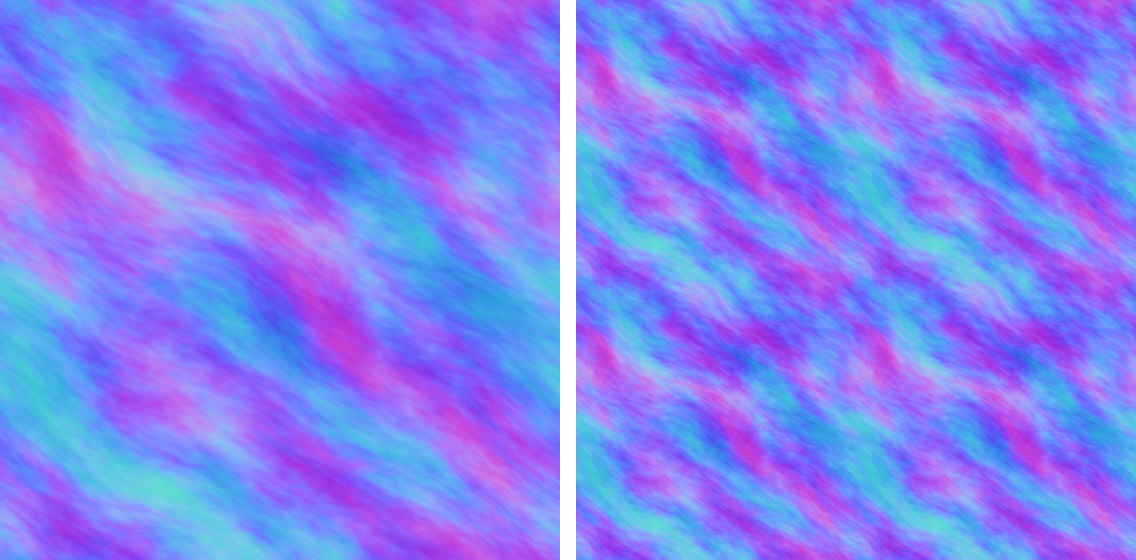
Left: one tile. Right: repeated 2 by 2.
This texture map is drawn by a Shadertoy shader. Its source:

```glsl
// Tileable normal map of soft, wind-swept diagonal streaks in violet, blue and teal.

const int   OCTAVES       = 6;
const float GAIN          = 0.66;  // amplitude ratio between octaves
const float ACROSS_FREQ   = 4.6;   // coarsest cells across the streaks
const float ALONG_FREQ    = 2.0;   // coarsest cells along the streaks
const float ACROSS_GROWTH = 2.0;
const float ALONG_GROWTH  = 1.9;
const float COARSE_ANGLE  = 0.68;  // downward tilt of broad bands, radians
const float FINE_ANGLE    = 0.50;  // downward tilt of fine fibres
const float WARP_FREQ     = 3.0;
const float WARP_AMOUNT   = 0.05;
const vec2  MAIN_SLOPE    = vec2(0.79, -1.05);  // magenta to teal
const vec2  CROSS_SLOPE   = vec2(0.56, 0.44);   // deep purple to pale
const float TAU           = 6.2831853;

// Random unit vector for an integer cell
vec2 randomDirection(ivec2 cell, uint seed) {
    uint h = uint(cell.x) * 1597334677u ^ uint(cell.y) * 3812015801u ^ seed * 2654435769u;
    h = (h ^ (h >> 16)) * 2146121005u;
    h = (h ^ (h >> 15)) * 2221713035u;
    h ^= h >> 16;
    float angle = TAU * float(h & 65535u) / 65536.0;
    return vec2(cos(angle), sin(angle));
}

// Gradient noise on the lattice with whole-number axes u and v.
// Corners that coincide on the unit torus share one gradient, so it wraps.
float latticeNoise(vec2 uv, vec2 u, vec2 v, uint seed) {
    vec2 p = vec2(dot(u, uv), dot(v, uv));
    vec2 base = floor(p);
    vec2 f = p - base;
    vec2 w = f * f * f * (f * (f * 6.0 - 15.0) + 10.0);
    ivec2 iu = ivec2(u), iv = ivec2(v);
    int det = iu.x * iv.y - iu.y * iv.x;
    int period = abs(det);
    float sum = 0.0;
    for (int k = 0; k < 4; k++) {
        ivec2 corner = ivec2(k & 1, k >> 1);
        ivec2 c = ivec2(base) + corner;
        ivec2 id = ivec2(iv.y * c.x - iu.y * c.y, iu.x * c.y - iv.x * c.x);
        id = (id + 16 * period) % period;
        vec2 offset = f - vec2(corner);
        vec2 weight = mix(1.0 - w, w, vec2(corner));
        sum += weight.x * weight.y * dot(randomDirection(id, seed), offset);
    }
    return sum;
}

// Stretched octaves, turning slightly from broad bands to fine fibres
float streaks(vec2 uv, uint seed) {
    float sum = 0.0, amplitude = 1.0;
    float acrossFreq = ACROSS_FREQ, alongFreq = ALONG_FREQ;
    for (int i = 0; i < OCTAVES; i++) {
        float angle = mix(COARSE_ANGLE, FINE_ANGLE, float(i) / float(OCTAVES - 1));
        vec2 along = vec2(cos(angle), -sin(angle));
        vec2 across = vec2(sin(angle), cos(angle));
        sum += amplitude * latticeNoise(uv, floor(across * acrossFreq + 0.5),
                                        floor(along * alongFreq + 0.5), seed + uint(i));
        amplitude *= GAIN;
        acrossFreq *= ACROSS_GROWTH;
        alongFreq *= ALONG_GROWTH;
    }
    return sum;
}

void mainImage(out vec4 fragColor, in vec2 fragCoord) {
    vec2 uv = fragCoord / iResolution.xy;

    // Gentle periodic bend of the bands
    vec2 warpX = vec2(WARP_FREQ, 0.0), warpY = vec2(0.0, WARP_FREQ);
    uv += WARP_AMOUNT * vec2(latticeNoise(uv, warpX, warpY, 71u),
                             latticeNoise(uv, warpX, warpY, 72u));

    // Surface slope, normalised (which softens the extremes) and packed as colour
    vec2 slope = MAIN_SLOPE * streaks(uv, 11u) + CROSS_SLOPE * streaks(uv, 41u);
    vec3 normal = normalize(vec3(slope, 1.0));
    fragColor = vec4(0.5 + 0.5 * normal, 1.0);
}
```
